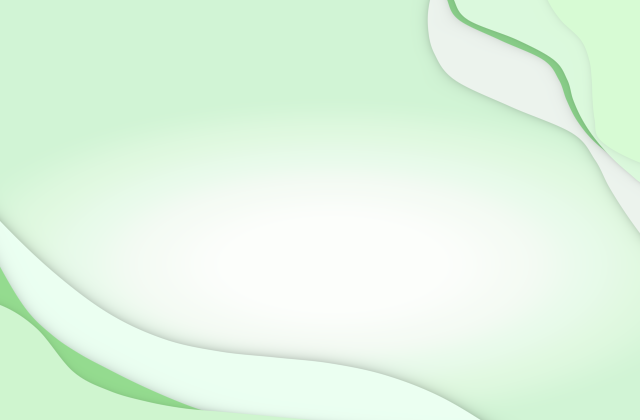
Reproduce this background procedurally as a WebGL 1 fragment shader.

```glsl
precision highp float;

uniform vec2 u_resolution;

const float ASPECT = 1.524;
const vec3 MINT = vec3(0.82, 0.957, 0.835);
const vec3 PALE_MINT = vec3(0.88, 0.975, 0.88);
const vec3 FROST = vec3(0.91, 0.98, 0.92);
const vec3 MIST = vec3(0.957, 0.982, 0.955);
const vec3 GLOW = vec3(0.988, 0.995, 0.985);
const vec3 SILVER = vec3(0.925, 0.953, 0.93);
const vec3 LEAF = vec3(0.53, 0.80, 0.53);
const vec3 SPROUT = vec3(0.58, 0.86, 0.56);
const vec3 ICE = vec3(0.92, 1.0, 0.945);
const vec3 LOBE = vec3(0.81, 0.96, 0.81);
const vec3 VEIL = vec3(0.86, 0.978, 0.865);
const vec3 LIME = vec3(0.842, 0.985, 0.832);

// Catmull-Rom weights for four knots at once
vec4 knotWeights(vec4 offset) {
  vec4 x = abs(offset);
  vec4 inner = (1.5 * x - 2.5) * x * x + 1.0;
  vec4 outer = ((2.5 - 0.5 * x) * x - 4.0) * x + 2.0;
  return mix(inner, outer, step(1.0, x)) * step(x, vec4(2.0));
}

float spline(float t, vec4 a, vec4 b, vec4 c) {
  vec4 offset = t - vec4(0.0, 1.0, 2.0, 3.0);
  return dot(a, knotWeights(offset))
       + dot(b, knotWeights(offset - 4.0))
       + dot(c, knotWeights(offset - 8.0));
}

// Approximate signed distance of (along, across) from a curve,
// extended by straight lines beyond its end knots
float curveDistance(vec2 p, float spacing, vec4 a, vec4 b, vec4 c) {
  float t = p.x / spacing + 1.0;
  float s = clamp(t, 1.0, 10.0);
  float value = spline(s, a, b, c);
  float slope = (spline(s + 0.02, a, b, c) - value) / 0.02;
  value += slope * (t - s);
  slope /= spacing;
  return (p.y - value) / sqrt(1.0 + slope * slope);
}

// Paper layer: filled where d > 0, casting a soft shadow outside
vec3 layer(vec3 under, vec3 fill, float d, float shade, float spread, float pixel) {
  under *= 1.0 - shade * exp(-max(-d, 0.0) / spread);
  return mix(under, fill, smoothstep(-0.7 * pixel, 0.7 * pixel, d));
}

// Elliptical glow through five colour stops
vec3 backdrop(vec2 p) {
  float r = length((p - vec2(0.794, 0.37)) / vec2(0.95, 0.397));
  vec3 color = mix(GLOW, MIST, smoothstep(0.25, 0.52, r));
  color = mix(color, FROST, smoothstep(0.47, 0.66, r));
  color = mix(color, PALE_MINT, smoothstep(0.62, 0.80, r));
  return mix(color, MINT, smoothstep(0.75, 1.02, r));
}

// Waves rising from the lower left corner
vec3 lowerWaves(vec3 color, vec2 p, float pixel) {
  float band = -curveDistance(p, 0.131,
    vec4(0.623, 0.474, 0.349, 0.252), vec4(0.192, 0.163, 0.149, 0.135),
    vec4(0.107, 0.056, -0.022, -0.111));
  float ribbon = -curveDistance(p, 0.0635,
    vec4(0.494, 0.365, 0.262, 0.200), vec4(0.157, 0.123, 0.091, 0.062),
    vec4(0.036, 0.014, -0.006, -0.026));
  float lobe = -curveDistance(p, 0.0873,
    vec4(0.286, 0.274, 0.218, 0.115), vec4(0.069, 0.044, 0.028, 0.020),
    vec4(0.012, 0.004, -0.004, -0.012));
  color = layer(color, ICE, band, 0.17, 0.012, pixel);
  color = layer(color, SPROUT, ribbon, 0.12, 0.012, pixel);
  return layer(color, LOBE, lobe, 0.08, 0.007, pixel);
}

// Waves hanging from the upper right corner, measured downward
vec3 upperWaves(vec3 color, vec2 p, float pixel) {
  vec2 q = vec2(1.0 - p.y, p.x);
  float band = curveDistance(q, 0.0635,
    vec4(1.048, 1.024, 1.019, 1.034), vec4(1.083, 1.216, 1.363, 1.417),
    vec4(1.450, 1.490, 1.536, 1.587));
  float ribbon = curveDistance(q, 0.0476,
    vec4(1.058, 1.065, 1.093, 1.190), vec4(1.294, 1.331, 1.349, 1.373),
    vec4(1.411, 1.468, 1.528, 1.580));
  float veil = curveDistance(q, 0.0476,
    vec4(1.073, 1.081, 1.115, 1.232), vec4(1.319, 1.351, 1.365, 1.387),
    vec4(1.419, 1.462, 1.516, 1.567));
  float corner = curveDistance(q, 0.0476,
    vec4(1.290, 1.304, 1.335, 1.383), vec4(1.403, 1.409, 1.411, 1.416),
    vec4(1.429, 1.508, 1.647, 1.786));
  color = layer(color, SILVER, band, 0.13, 0.010, pixel);
  color = layer(color, LEAF, ribbon, 0.08, 0.010, pixel);
  color = layer(color, VEIL, veil, 0.07, 0.004, pixel);
  return layer(color, LIME, corner, 0.06, 0.008, pixel);
}

void main() {
  vec2 p = gl_FragCoord.xy / u_resolution * vec2(ASPECT, 1.0);
  float pixel = 1.0 / u_resolution.y;
  vec3 color = backdrop(p);
  color = lowerWaves(color, p, pixel);
  color = upperWaves(color, p, pixel);
  gl_FragColor = vec4(color, 1.0);
}
```
